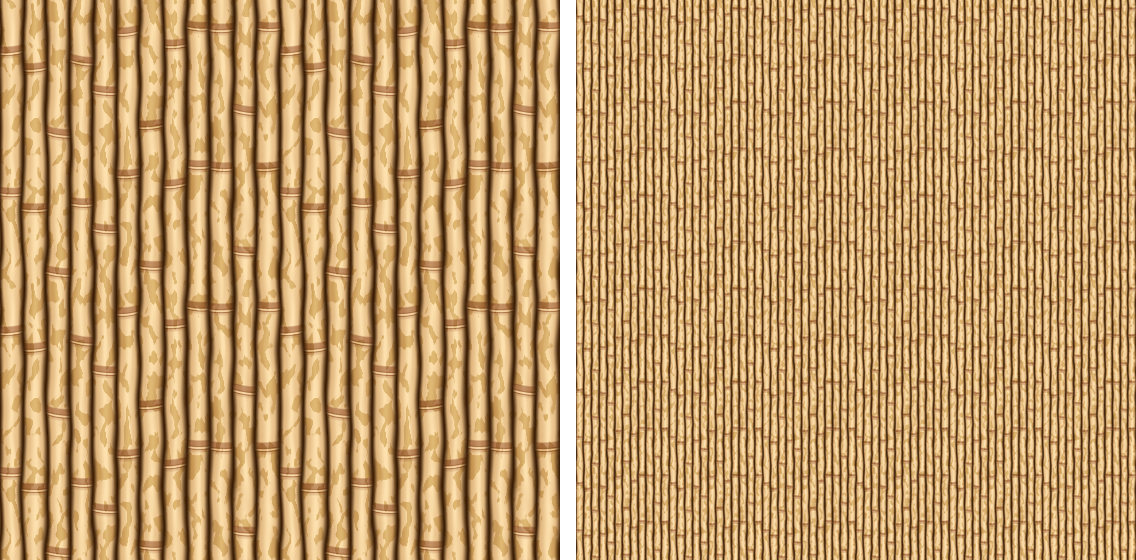
Left: one tile. Right: repeated 3 by 3.
This texture is drawn by a Shadertoy shader. Its source:

```glsl
#define TILES 2.0
#define STALKS 12.0
#define SEGMENTS 2.0
#define BEND 0.15
#define BLOTCH_LEVEL 0.13
#define BAND_HEIGHT 0.045
#define SHADOW vec3(0.20, 0.09, 0.0)
#define BODY vec3(0.88, 0.71, 0.49)
#define CREAM vec3(0.99, 0.88, 0.68)
#define BLOTCH_TINT vec3(0.87, 0.80, 0.62)
#define NODE_TINT vec3(0.73, 0.58, 0.50)

vec2 hash2(vec2 p) {
    vec3 q = fract(p.xyx * vec3(0.1031, 0.1030, 0.0973));
    q += dot(q, q.yzx + 33.33);
    return fract((q.xx + q.yz) * q.zy);
}

float cornerSlope(vec2 cell, vec2 offset, vec2 period) {
    float angle = 6.2832 * hash2(mod(cell, period) + 3.0).x;
    return dot(vec2(cos(angle), sin(angle)), offset);
}

// Gradient noise that wraps after a whole number of cells
float noise(vec2 p, vec2 period) {
    vec2 i = floor(p), f = p - i;
    vec2 w = f * f * f * (f * (f * 6.0 - 15.0) + 10.0);
    vec2 r = vec2(1.0, 0.0);
    return mix(mix(cornerSlope(i, f, period),
                   cornerSlope(i + r.xy, f - r.xy, period), w.x),
               mix(cornerSlope(i + r.yx, f - r.yx, period),
                   cornerSlope(i + r.xx, f - r.xx, period), w.x), w.y);
}

float band(float x, float low, float high, float soft) {
    return smoothstep(low - soft, low + soft, x)
         * (1.0 - smoothstep(high - soft, high + soft, x));
}

float line(float x, float width) {
    return exp(-x * x / (width * width));
}

void mainImage(out vec4 fragColor, in vec2 fragCoord) {
    vec2 tile = fragCoord / iResolution.xy * TILES;
    float pixel = TILES * SEGMENTS / iResolution.y;

    // Gently bent stalks
    float x = tile.x * STALKS;
    x += BEND * noise(vec2(x + 0.5, tile.y * 6.0), vec2(STALKS, 6.0));
    float id = floor(x), u = x - id;
    vec2 random = hash2(vec2(mod(id, STALKS), 17.0));

    // Signed height above the nearest node, with tilt and curve
    float along = tile.y * SEGMENTS + random.x;
    float node = floor(along);
    vec2 jitter = hash2(vec2(mod(id, STALKS), mod(node, SEGMENTS) + 41.0)) - 0.5;
    float across = u - 0.5;
    float d = along - node - 0.5 + 0.02 * jitter.x;
    d -= across * (0.035 * (random.y - 0.5) + 0.03 * jitter.y) + 0.03 * across * across;

    // Round shading, slightly wider at the nodes
    float v = 0.5 + across * (1.0 - 0.07 * line(d - 0.01, 0.04));
    float light = smoothstep(-0.03, 0.21, v) * (1.0 - smoothstep(0.73, 1.03, v));
    float streak = noise(vec2(x * 4.0, (tile.y + random.y) * 7.0), vec2(STALKS * 4.0, 7.0));
    float shine = line(v - 0.51 - 0.06 * streak, 0.20) * (0.95 + 0.4 * streak);
    vec3 color = mix(BODY, CREAM, clamp(shine, 0.0, 1.0));

    // Ragged lengthwise blotches
    vec2 period = vec2(STALKS * 2.5, 14.0);
    vec2 p = vec2(x * 2.5, (tile.y + random.x) * period.y);
    p.x += 0.7 * noise(p * vec2(0.4, 1.0), vec2(STALKS, period.y));
    float grain = noise(p, period) + 0.45 * noise(p * 2.0, period * 2.0)
                + 0.15 * noise(p * 4.0, period * 4.0);
    float blotch = smoothstep(BLOTCH_LEVEL - 0.05, BLOTCH_LEVEL + 0.05, grain);
    color *= mix(vec3(1.0), BLOTCH_TINT, blotch * (0.85 + 0.3 * streak));

    // Node: stained band, dark groove, bright lip and thin lower ring
    float thin = max(0.005, 0.6 * pixel);
    float stain = 0.8 * band(d, 0.0, BAND_HEIGHT, 0.007)
                + 0.5 * line(d - 0.001, thin)
                + 0.8 * line(d + 0.019, thin)
                + 0.25 * band(d, -0.04, -0.015, 0.008);
    color *= mix(vec3(1.0), NODE_TINT, stain);
    color = mix(color, CREAM, 0.55 * line(d + 0.010, thin));

    fragColor = vec4(mix(SHADOW, color, light), 1.0);
}
```
